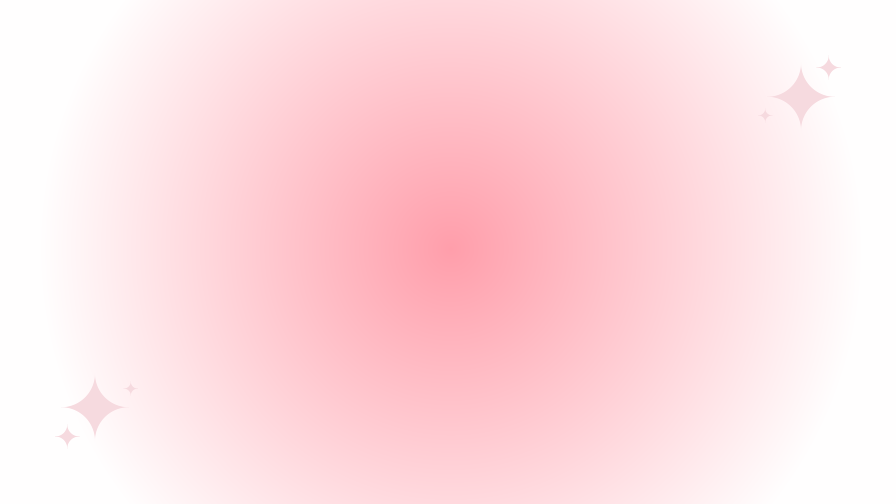
A Shadertoy shader for this background:

```glsl
// Soft pink radial glow on white with two mirrored clusters of four-pointed sparkles.

const vec3 WHITE = vec3(1.0, 0.997, 0.997);
const vec3 GLOW_PINK = vec3(1.0, 0.62, 0.67);
const vec3 SPARKLE_PINK = vec3(0.965, 0.855, 0.875);

// Colour falls off linearly from the core to white.
vec3 radialGlow(vec2 p, vec2 center, float radius) {
    float t = clamp(length(p - center) / radius, 0.0, 1.0);
    return mix(GLOW_PINK, WHITE, t);
}

// Distance to a star whose four sides are concave circular arcs.
float sparkleDistance(vec2 p, float size) {
    vec2 q = abs(p);
    float arcs = size - length(q - size);
    float bounds = max(q.x, q.y) - size;
    return max(arcs, bounds);
}

float sparkleMask(vec2 p, float size, float pixel) {
    return 1.0 - smoothstep(-0.6 * pixel, 0.6 * pixel, sparkleDistance(p, size));
}

// One large sparkle with two smaller companions.
float sparkleCluster(vec2 p, float pixel) {
    float mask = sparkleMask(p, 0.067, pixel);
    mask = max(mask, sparkleMask(p - vec2(0.055, 0.058), 0.024, pixel));
    return max(mask, sparkleMask(p - vec2(-0.071, -0.037), 0.014, pixel));
}

void mainImage(out vec4 fragColor, in vec2 fragCoord) {
    // Centered coordinates in units of the canvas height.
    vec2 p = (fragCoord - 0.5 * iResolution.xy) / iResolution.y;
    float pixel = 1.0 / iResolution.y;
    float aspect = iResolution.x / iResolution.y;

    vec3 color = radialGlow(p, vec2(0.006, 0.006), 0.82);

    // The lower-left cluster is the upper-right one turned by half a circle.
    vec2 clusterCenter = vec2(0.394 * aspect, 0.308);
    for (int i = 0; i < 2; i++) {
        float turn = 1.0 - 2.0 * float(i);
        float mask = sparkleCluster(turn * p - clusterCenter, pixel);
        color = mix(color, SPARKLE_PINK, mask);
    }

    fragColor = vec4(color, 1.0);
}
```
